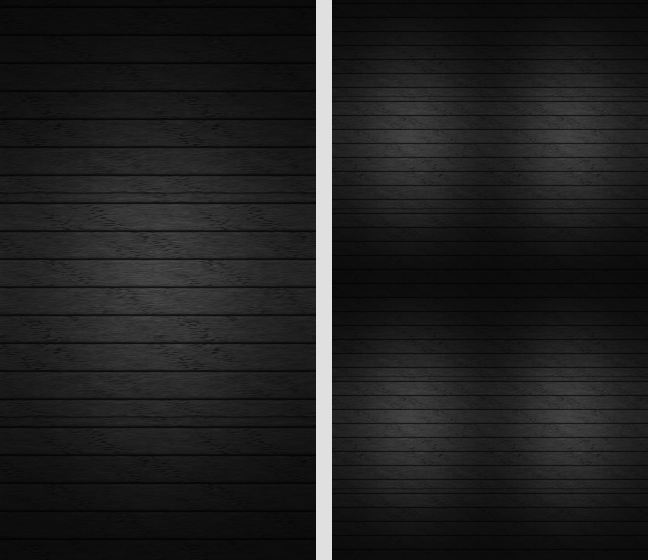
Left, the tile; right, the same tile 2 across and 2 down.
Write a Shadertoy shader that draws this texture.

```glsl
// Twenty dark horizontal wood planks, lit softly from the middle of the canvas.
// Stretched cellular noise gives fibres and cracks, layered sines bend the grain;
// every pattern wraps, so the canvas tiles in both directions.

const float TAU = 6.2831853;

vec2 hash2(vec2 p) {
    vec3 q = fract(p.xyx * vec3(0.1031, 0.1030, 0.0973));
    q += dot(q, q.yzx + 33.33);
    return fract((q.xx + q.yz) * q.zy);
}

// Distance to the nearest cell point; x wraps after one repeat
float cellular(vec2 p, vec2 cells, float seed) {
    vec2 q = p * cells;
    float nearest = 2.0;
    for (int j = -1; j <= 1; j++)
    for (int i = -1; i <= 1; i++) {
        vec2 cell = floor(q) + vec2(i, j);
        vec2 key = vec2(mod(cell.x, cells.x), cell.y + 40.0) + seed * vec2(17.0, 31.0);
        nearest = min(nearest, length(cell + hash2(key) - q));
    }
    return nearest;
}

void mainImage(out vec4 fragColor, in vec2 fragCoord) {
    vec2 uv = fragCoord / iResolution.xy;
    float pixel = 20.0 / iResolution.y;

    // Plank rows: eight different boards, repeated up the canvas
    float row = uv.y * 20.0 + 0.26;
    float board = mod(mod(floor(row), 20.0), 8.0);
    float height = fract(row);

    // Grain runs along x with two repeats across, bent by sines
    float x = uv.x * 2.0;
    float bend = 0.030 * sin(TAU * x * 2.0 + board * 2.4 + height * 5.0)
               + 0.016 * sin(TAU * x * 5.0 + board * 4.1 + height * 9.0)
               + 0.008 * sin(TAU * x * 13.0 + board * 1.7 + height * 17.0);
    vec2 p = vec2(x, height + bend);

    // Fine fibres, broad streaks and short flecks
    float wood = 1.0 + 0.10 * hash2(vec2(board, 5.0)).x;
    wood += 0.28 * (cellular(p, vec2(8.0, 22.0), board) - 0.45);
    wood += 0.16 * (cellular(p, vec2(3.0, 7.0), board + 20.0) - 0.45);
    wood += 0.22 * (cellular(p, vec2(22.0, 26.0), board + 40.0) - 0.45);

    // Thin cracks gathered in worn patches, stronger on some boards
    float patches = sin(TAU * x + board * 2.7) + sin(TAU * x * 3.0 + board * 1.3 + height * 6.0);
    float wear = 0.25 + 0.25 * hash2(vec2(board, 9.0)).y;
    float crack = 1.0 - smoothstep(0.05, 0.45, cellular(p, vec2(13.0, 20.0), board + 60.0));
    wood *= 1.0 - wear * crack * smoothstep(-0.2, 1.5, patches);

    // One board in eight is split lengthwise
    float split = abs(height - 0.37 + 0.4 * bend);
    wood *= 1.0 - 0.4 * step(4.5, board) * step(board, 5.5) * (1.0 - smoothstep(0.01, 0.02 + pixel, split));

    // Thin dark gaps, shaded lower edges and faintly lit upper edges
    float gap = min(height, 1.0 - height);
    wood *= mix(0.78, 1.0, smoothstep(0.0, 0.14, height));
    wood *= 1.0 + 0.08 * smoothstep(0.84, 0.95, height);
    wood *= mix(0.28, 1.0, smoothstep(0.004, 0.022 + pixel, gap));

    // Light pool, fading to equal values on opposite edges
    vec2 pool = 0.5 - 0.5 * cos(TAU * uv);
    float light = 0.052 + 0.178 * pool.y * mix(0.54, 1.0, pool.x);
    light *= mix(0.86, 1.0, pool.x);

    fragColor = vec4(vec3(light * wood), 1.0);
}
```
